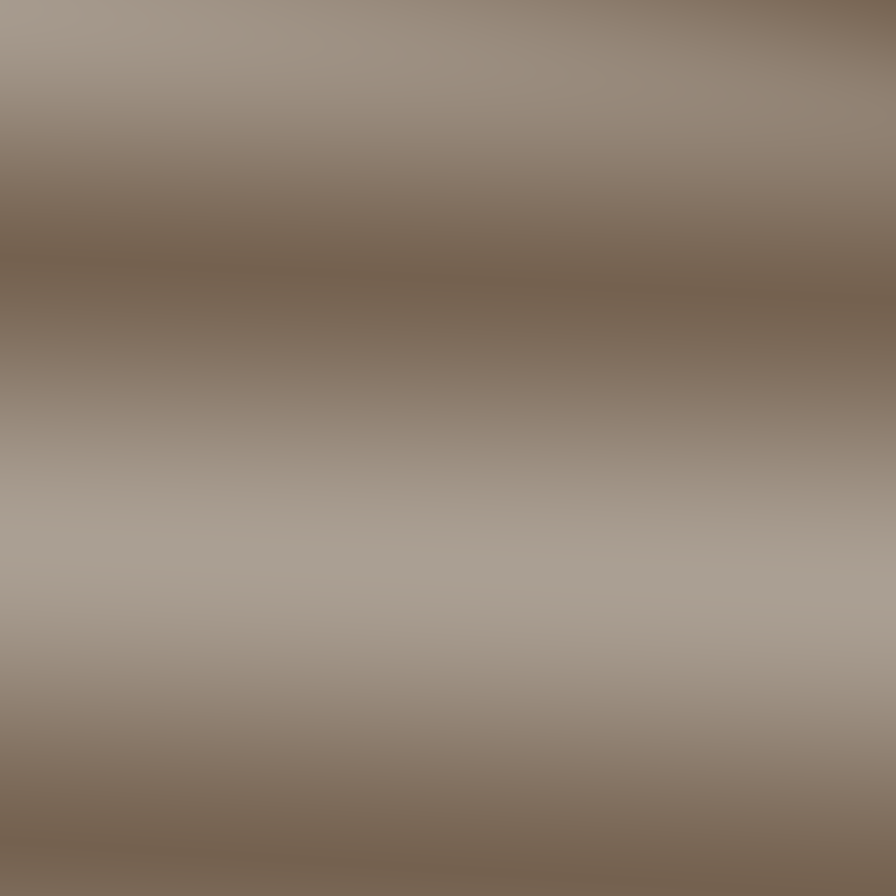
Give the GLSL for this background, as a Shadertoy shader.

```glsl
#define SHADOW_COLOR vec3(0.455, 0.380, 0.310)
#define LIGHT_COLOR vec3(0.668, 0.624, 0.576)
#define VALLEY_SLOPE 0.5
#define TOP_LEVEL_LEFT 0.93
#define TOP_LEVEL_RIGHT 0.52

// Rises from a soft crease at 0 to a flat crest at 1
float foldProfile(float t) {
    t = clamp(t, 0.0, 1.0);
    float smoothRise = t * t * (3.0 - 2.0 * t);
    return smoothRise + VALLEY_SLOPE * t * (1.0 - t) * (1.0 - t);
}

// One band of light between two valleys, measured down the canvas
float lightFold(float depth, float upperValley, float crest, float lowerValley) {
    float rise = foldProfile((depth - upperValley) / (crest - upperValley));
    float fall = foldProfile((lowerValley - depth) / (lowerValley - crest));
    return rise * fall;
}

void mainImage(out vec4 fragColor, in vec2 fragCoord) {
    vec2 uv = fragCoord / iResolution.xy;
    float depth = 1.0 - uv.y;

    // Valley lines tilt gently from left to right
    float topValley = mix(-0.300, -0.020, uv.x);
    float upperValley = mix(0.287, 0.336, uv.x);
    float lowerValley = mix(0.938, 1.003, uv.x);

    // Crest lines; the top one fades towards the right
    float topCrest = mix(0.005, 0.130, uv.x);
    float mainCrest = mix(0.605, 0.660, uv.x);
    float topLevel = mix(TOP_LEVEL_LEFT, TOP_LEVEL_RIGHT, uv.x);

    // Sum the folds, including the one starting at the bottom edge
    float light = topLevel * lightFold(depth, topValley, topCrest, upperValley);
    light += lightFold(depth, upperValley, mainCrest, lowerValley);
    light += foldProfile((depth - lowerValley) / 0.32);

    fragColor = vec4(mix(SHADOW_COLOR, LIGHT_COLOR, light), 1.0);
}
```
